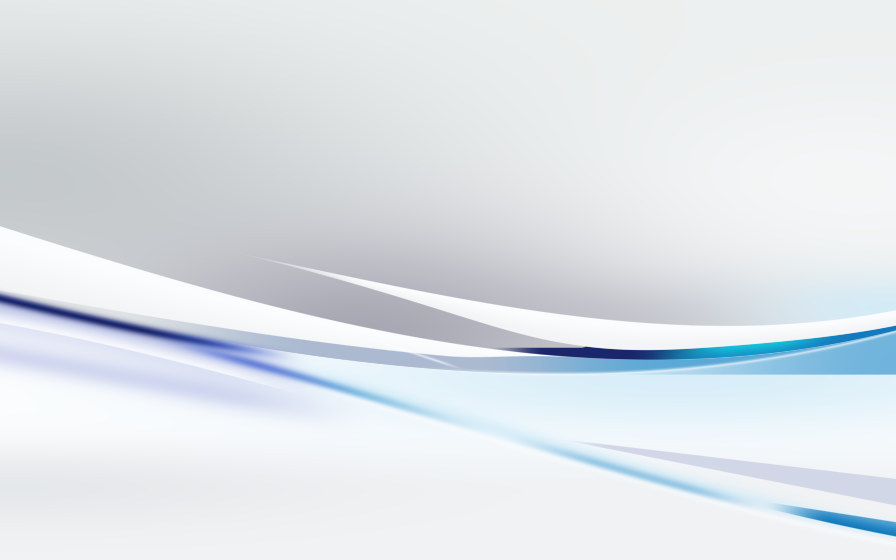
A WebGL 1 fragment shader for this background:

```glsl
precision highp float;
// Pale silver backdrop crossed by sweeping white ribbons and blue light beams.

uniform vec2 u_resolution;

// Heights, measured from the top, at x = 0, 1/3, 2/3 and 1.
const vec4 SWOOSH_TOP = vec4(0.404, 0.558, 0.640, 0.590);
const vec4 SWOOSH_BOTTOM = vec4(0.525, 0.631, 0.667, 0.592);
const vec4 RIBBON_TOP = vec4(0.377, 0.475, 0.569, 0.554);
const vec4 BEAM = vec4(0.545, 0.672, 0.827, 0.958);
const float HORIZON = 0.669;

const vec3 SILVER = vec3(0.93, 0.94, 0.94);
const vec3 STEEL = vec3(0.72, 0.74, 0.75);
const vec3 MAUVE = vec3(0.62, 0.62, 0.67);
const vec3 WHITE = vec3(0.985, 0.99, 0.995);
const vec3 MIST = vec3(0.88, 0.89, 0.90);
const vec3 LAVENDER = vec3(0.74, 0.77, 0.91);
const vec3 SLATE = vec3(0.67, 0.73, 0.82);
const vec3 ICE = vec3(0.82, 0.92, 0.97);
const vec3 SKY = vec3(0.36, 0.66, 0.84);
const vec3 AZURE = vec3(0.08, 0.48, 0.74);
const vec3 CYAN = vec3(0.08, 0.75, 0.85);
const vec3 NAVY = vec3(0.10, 0.15, 0.42);
const vec3 INDIGO = vec3(0.27, 0.40, 0.82);

// Cubic through four evenly spaced heights.
float curve(float x, vec4 h) {
  vec4 d = 3.0 * x - vec4(0.0, 1.0, 2.0, 3.0);
  return dot(h, vec4(-d.y * d.z * d.w / 6.0, d.x * d.z * d.w / 2.0,
                     -d.x * d.y * d.w / 2.0, d.x * d.y * d.z / 6.0));
}

float glow(vec2 p, vec2 center, vec2 radius) {
  vec2 d = (p - center) / radius;
  return exp(-dot(d, d));
}

float bell(float d, float width) {
  return exp(-d * d / (width * width));
}

// Coverage below an edge, softened over about one pixel.
float below(float y, float edge) {
  float soft = 0.8 / u_resolution.y;
  return smoothstep(-soft, soft, y - edge);
}

float between(float y, float top, float bottom) {
  return below(y, top) * (1.0 - below(y, bottom));
}

// Rises over a..b and falls over c..d.
float span(float x, float a, float b, float c, float d) {
  return smoothstep(a, b, x) * (1.0 - smoothstep(c, d, x));
}

vec3 upperBackdrop(vec2 p) {
  vec3 c = mix(SILVER, STEEL, 0.75 * glow(p, vec2(0.0, 0.31), vec2(0.42, 0.24)));
  c = mix(c, MAUVE, 0.88 * glow(p, vec2(0.40, 0.60), vec2(0.30, 0.19)));
  c = mix(c, MAUVE, 0.35 * glow(p, vec2(0.73, 0.57), vec2(0.18, 0.07)));
  c = mix(c, WHITE, 0.5 * glow(p, vec2(0.93, 0.33), vec2(0.25, 0.16)));
  return mix(c, ICE, 0.9 * glow(p, vec2(1.0, 0.55), vec2(0.15, 0.055)));
}

vec3 lowerBackdrop(vec2 p, float beam) {
  vec3 c = mix(WHITE, MIST, 0.4 * smoothstep(0.76, 0.88, p.y));
  c = mix(c, MIST, 0.7 * glow(p, vec2(0.0, 0.87), vec2(0.35, 0.07)));
  c = mix(c, ICE, 0.85 * glow(p, vec2(0.76, 0.67), vec2(0.42, 0.10)));
  // Lavender shade trailing under the beam on the left
  float leftFade = 1.0 - smoothstep(0.22, 0.42, p.x);
  float shade = bell(p.y - 0.632 - 0.29 * p.x, 0.024);
  c = mix(c, LAVENDER, 0.65 * shade * leftFade);
  return mix(c, LAVENDER, 0.45 * leftFade * bell(p.y - beam - 0.025, 0.035));
}

void main() {
  vec2 p = gl_FragCoord.xy / u_resolution;
  p.y = 1.0 - p.y;
  float x = p.x;
  float y = p.y;

  float swooshTop = curve(x, SWOOSH_TOP);
  float swooshBottom = curve(x, SWOOSH_BOTTOM);
  float beam = curve(x, BEAM);
  vec3 color = mix(upperBackdrop(p), lowerBackdrop(p, beam), below(y, swooshBottom));

  // White swoosh with a slate underside that turns blue to the right
  float inner = mix(swooshTop, swooshBottom, (0.95 - 0.9 * x) * (1.0 - smoothstep(0.5, 0.65, x)));
  vec3 underside = mix(mix(MIST, SLATE, smoothstep(0.12, 0.35, x)), SKY, smoothstep(0.52, 0.75, x));
  vec3 top = mix(WHITE, MIST, 0.35 * smoothstep(swooshTop, swooshBottom, y));
  color = mix(color, mix(top, underside, below(y, inner)), between(y, swooshTop, swooshBottom));

  // Blue pool above the horizon on the right, with a bright rim
  float pool = between(y, swooshBottom, HORIZON) * smoothstep(0.60, 1.0, x);
  color = mix(color, SKY, 0.85 * pool);
  color = mix(color, WHITE, 0.55 * bell(y - swooshBottom, 0.003) * smoothstep(0.45, 0.6, x));

  // Tapered white ribbon and the deep blue wedge beneath it
  float ribbonTop = curve(x, RIBBON_TOP);
  float ribbonBottom = ribbonTop + 0.027 * smoothstep(0.24, 0.62, x) + 0.025 * bell(x - 0.66, 0.15);
  float wedgeTop = max(ribbonBottom, 0.621 - 0.5 * max(x - 0.65, 0.0));
  vec3 wedge = mix(mix(NAVY, CYAN, smoothstep(0.70, 0.82, x)), AZURE, smoothstep(0.86, 0.95, x));
  wedge = mix(wedge, AZURE, 0.6 * smoothstep(0.72, 0.8, x) * smoothstep(wedgeTop, swooshTop, y));
  color = mix(color, wedge, between(y, wedgeTop, swooshTop) * smoothstep(0.54, 0.61, x));
  vec3 ribbon = mix(WHITE, MIST, 0.35 * smoothstep(ribbonTop, ribbonBottom, y));
  color = mix(color, ribbon, between(y, ribbonTop, ribbonBottom) * smoothstep(0.23, 0.42, x));

  // Grey veil at the lower right
  float veilTop = 0.783 + 0.19 * (x - 0.62);
  float veilBottom = 0.783 + 0.315 * (x - 0.62);
  color = mix(color, mix(LAVENDER, MIST, 0.6), between(y, veilTop, veilBottom) * smoothstep(0.62, 0.68, x));

  // Diagonal beam: lavender sheath, dark upper line, blue core
  float sheath = between(y, swooshBottom, beam + 0.032) * (1.0 - smoothstep(0.24, 0.36, x));
  color = mix(color, mix(LAVENDER, WHITE, smoothstep(beam, beam + 0.032, y)), 0.8 * sheath);
  float darkLine = bell(y - swooshBottom - 0.008, 0.009) * (1.0 - smoothstep(0.22, 0.34, x));
  color = mix(color, mix(NAVY, INDIGO, smoothstep(0.15, 0.30, x)), darkLine);
  vec3 core = mix(mix(INDIGO, SKY, smoothstep(0.28, 0.42, x)), AZURE, smoothstep(0.82, 0.9, x));
  float strength = span(x, 0.16, 0.29, 0.36, 0.56) + 0.75 * span(x, 0.55, 0.68, 0.76, 0.86);
  color = mix(color, ICE, 0.7 * bell(y - beam + 0.008, 0.016) * smoothstep(0.3, 0.4, x));
  color = mix(color, core, 0.75 * strength * bell(y - beam, 0.009));
  float tail = between(y, 0.895 + 0.25 * (x - 0.85), beam) * smoothstep(0.85, 0.93, x);
  color = mix(color, mix(SKY, AZURE, smoothstep(beam - 0.03, beam, y)), tail);

  // Fine bright streaks
  float streak = bell(y - 0.619 - 0.53 * (x - 0.44), 0.0025) * span(x, 0.38, 0.45, 0.49, 0.52);
  streak += bell(y - beam - 0.013, 0.006) * smoothstep(0.3, 0.4, x);
  color = mix(color, WHITE, 0.6 * streak);

  gl_FragColor = vec4(color, 1.0);
}
```
